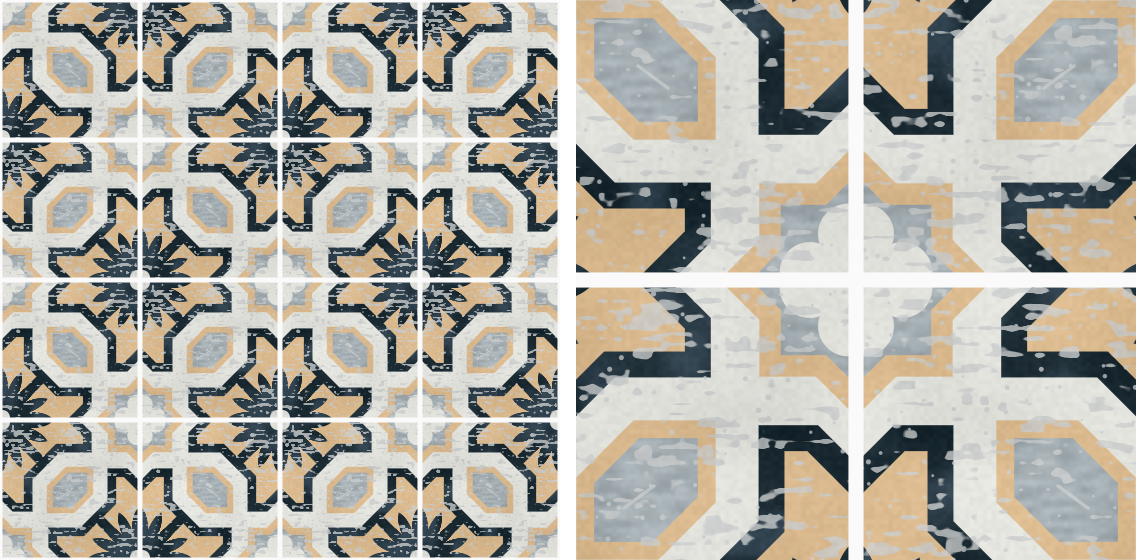
Left, the full canvas; right, a detail of the centre.
This pattern is drawn by a Shadertoy shader. Its source:

```glsl
// Worn encaustic floor: a 4 by 4 grid of tiles, mirrored like a checkerboard.
// Each tile layers distance shapes (hexagon, clover star, leafy corners),
// then adds streaks, specks and pale grout. Everything repeats per tile.

const float TILES = 4.0;
const float GROUT = 0.036;
const float PI = 3.14159;
const vec3 CREAM = vec3(0.88, 0.88, 0.86);
const vec3 SAND = vec3(0.85, 0.72, 0.55);
const vec3 SLATE = vec3(0.63, 0.67, 0.69);
const vec3 INK = vec3(0.09, 0.15, 0.18);
const vec3 FADED_INK = vec3(0.19, 0.26, 0.31);

float hash(ivec2 cell, int seed) {
    uint h = uint(cell.x) * 1597334677u ^ uint(cell.y) * 3812015801u ^ uint(seed) * 2654435769u;
    h = (h ^ (h >> 15)) * 2246822519u;
    h = (h ^ (h >> 13)) * 3266489917u;
    return float((h ^ (h >> 16)) >> 8) / 16777216.0;
}

float noise(vec2 p, int seed) {
    ivec2 i = ivec2(floor(p));
    vec2 f = fract(p);
    f = f * f * (3.0 - 2.0 * f);
    float low = mix(hash(i, seed), hash(i + ivec2(1, 0), seed), f.x);
    float high = mix(hash(i + ivec2(0, 1), seed), hash(i + ivec2(1, 1), seed), f.x);
    return mix(low, high, f.y);
}

float fill(float d, float soft) { return 1.0 - smoothstep(-soft, soft, d); }

float segment(vec2 p, vec2 a, vec2 b) {
    vec2 ab = b - a;
    return length(p - a - ab * clamp(dot(p - a, ab) / dot(ab, ab), 0.0, 1.0));
}

float hexagon(vec2 p, float halfSize, float cut) {
    return max(max(abs(p.x), abs(p.y)) - halfSize, (abs(p.x + p.y) - cut) * 0.707);
}

// Square joined with a diamond, n is folded around the corner
float star(vec2 n, float square, float diamond) {
    return min(max(n.x, n.y) - square, (n.x + n.y - diamond) * 0.707);
}

float clover(vec2 n) {
    vec2 lobe = vec2(max(n.x, n.y), min(n.x, n.y)) - vec2(0.095, 0.0);
    return min(length(lobe) - 0.075, length(n) - 0.1);
}

// Angular bracket around a dark corner at (0.5, 0.5)
float bracket(vec2 q) {
    float inner = max(max(q.x, q.y) - 0.278, (q.x + q.y - 0.355) * 0.707);
    float ends = max(-0.16 - min(q.x, q.y), (abs(q.x - q.y) - 0.585) * 0.707);
    return max(-inner, ends);
}

float leaves(vec2 n) {
    float turn = atan(n.y, n.x) * 8.0 / PI;
    float t = 2.0 * abs(fract(turn + 0.5) - 0.5);
    return (length(n) - 0.36 + 0.15 * t * (0.5 + 0.5 * t)) * 0.6;
}

vec3 paintTile(vec2 p, float soft, int seed) {
    vec2 q = p.x + p.y < 0.0 ? -p : p;
    vec2 s = p.x < p.y ? -p : p;
    vec2 n = abs(s - vec2(0.5, -0.5));
    vec2 corner = 0.5 - q;
    vec3 ink = mix(INK, FADED_INK, smoothstep(0.3, 0.8, noise(p * 9.0, seed + 1)));
    vec3 slate = SLATE + 0.1 * (noise(p * vec2(22.0, 60.0), seed + 2) - 0.5);

    // Central hexagon
    vec3 col = mix(CREAM, SAND, fill(hexagon(p, 0.172, 0.203), soft));
    col = mix(col, slate, fill(hexagon(p, 0.128, 0.145), soft));

    // Light corners
    col = mix(col, SAND, fill(star(n, 0.22, 0.30), soft));
    col = mix(col, slate, fill(star(n, 0.167, 0.222), soft));
    col = mix(col, CREAM, fill(clover(n), soft));

    // Dark corners: outline, two sand panels, leaf rosette, centre dot
    float frame = bracket(q);
    float bar = abs(q.x - q.y) * 0.707 - 0.036;
    float panel = max(frame + 0.064, -min(bar, leaves(corner)));
    col = mix(col, ink, fill(frame, soft));
    col = mix(col, SAND, fill(panel, soft));
    return mix(col, CREAM, fill(length(corner) - 0.055, soft));
}

// Horizontal scuffs, heaviest in the upper dark corner, plus a central scratch
float scuffs(vec2 p, float soft, int seed) {
    float patches = 0.18 * smoothstep(0.26, 0.0, length(p - vec2(0.4, 0.34)));
    patches += 0.13 * smoothstep(0.2, 0.0, length(p - vec2(-0.02, 0.44)));
    patches += 0.11 * smoothstep(0.25, 0.0, length(p - vec2(0.32, -0.38)));
    patches += 0.17 * smoothstep(0.09, 0.0, length(p - vec2(-0.04, 0.05)));
    float grain = 0.6 * noise(p * vec2(13.0, 75.0), seed + 3) + 0.4 * noise(p * 45.0, seed + 4);
    float scratch = fill(segment(p, vec2(-0.02, 0.01), vec2(0.055, -0.045)) - 0.004, soft);
    return max(smoothstep(0.66, 0.74, grain + patches), scratch);
}

float specks(vec2 p, float soft, int seed) {
    vec2 g = p * 38.0;
    ivec2 cell = ivec2(floor(g));
    vec2 shift = vec2(hash(cell, seed + 5), hash(cell, seed + 6)) - 0.5;
    float radius = 0.12 + 0.16 * hash(cell, seed + 7);
    float d = length(fract(g) - 0.5 - 0.4 * shift) - radius;
    return step(0.92, hash(cell, seed + 8)) * fill(d, soft * 38.0);
}

void mainImage(out vec4 fragColor, in vec2 fragCoord) {
    vec2 grid = fragCoord / iResolution.xy * TILES;
    ivec2 id = ivec2(floor(grid));
    vec2 p = (fract(grid) - 0.5) / (1.0 - GROUT);
    float soft = 0.7 * TILES / min(iResolution.x, iResolution.y);
    float edge = max(abs(p.x), abs(p.y)) - 0.5;
    int parity = (id.x + id.y) & 1;
    if (parity == 0) p.x = -p.x;

    vec3 col = paintTile(p, soft, parity * 20);
    float wear = max(0.8 * scuffs(p, soft, parity * 20), 0.75 * specks(p, soft, parity * 20));
    col = mix(col, vec3(0.78, 0.79, 0.79), wear);
    col += 0.05 * (noise(p * 6.0, 50) - 0.5) + 0.04 * (noise(p * 90.0, 51) - 0.5);
    col *= 0.985 + 0.03 * hash(id, 52);
    col = mix(vec3(0.98), col, fill(edge, soft));
    fragColor = vec4(col, 1.0);
}
```
